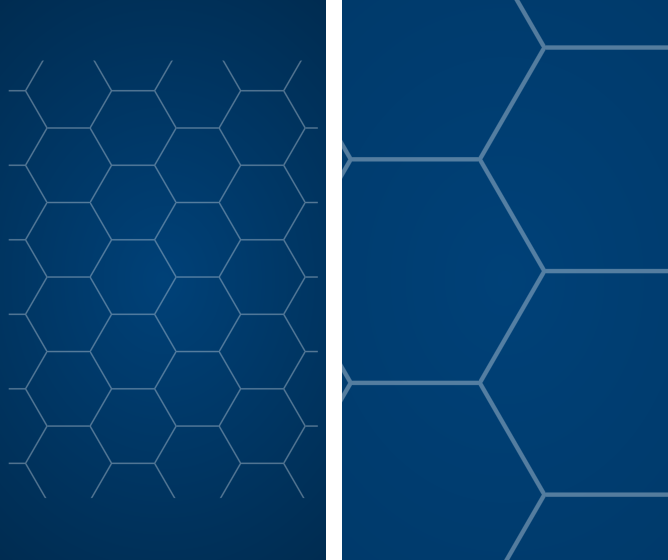
Left: the whole. Right: its middle third, enlarged.
This pattern is drawn by a Shadertoy shader. Its source:

```glsl
#define CELL_HEIGHT 0.13307
#define CELL_ORIGIN vec2(-0.0534, 0.0053)
#define LINE_WIDTH 0.0026
#define LINE_OPACITY 0.33
#define PANEL_CENTER vec2(0.0005, 0.0013)
#define PANEL_HALF vec2(0.276, 0.3906)
#define GLOW_STRETCH vec2(1.25, 1.0)
#define GLOW_RADIUS 0.62
#define INNER_BLUE vec3(0.0, 0.255, 0.470)
#define OUTER_BLUE vec3(0.0, 0.172, 0.317)

// Distance to the nearest edge of a flat-topped honeycomb
float honeycombEdge(vec2 p) {
    vec2 period = CELL_HEIGHT * vec2(sqrt(3.0), 1.0);
    vec2 even = mod(p + 0.5 * period, period) - 0.5 * period;
    vec2 odd = mod(p, period) - 0.5 * period;
    vec2 local = abs(dot(even, even) < dot(odd, odd) ? even : odd);
    float slanted = dot(local, vec2(0.5 * sqrt(3.0), 0.5));
    return 0.5 * CELL_HEIGHT - max(local.y, slanted);
}

// Signed distance to the panel that bounds the lines
float panelDistance(vec2 p) {
    vec2 outside = abs(p - PANEL_CENTER) - PANEL_HALF;
    return max(outside.x, outside.y);
}

// Antialiased coverage of the inside of a shape
float coverage(float dist, float softness) {
    return 1.0 - smoothstep(-softness, softness, dist);
}

void mainImage(out vec4 fragColor, in vec2 fragCoord) {
    vec2 p = (fragCoord - 0.5 * iResolution.xy) / iResolution.y;
    float softness = 0.75 / iResolution.y;

    // Background glow
    float falloff = clamp(length(p * GLOW_STRETCH) / GLOW_RADIUS, 0.0, 1.0);
    vec3 color = mix(INNER_BLUE, OUTER_BLUE, falloff);

    // Translucent white lines, cut off at the panel border
    float line = coverage(honeycombEdge(p - CELL_ORIGIN) - 0.5 * LINE_WIDTH, softness);
    line *= coverage(panelDistance(p), softness);
    color = mix(color, vec3(1.0), LINE_OPACITY * line);

    fragColor = vec4(color, 1.0);
}
```
